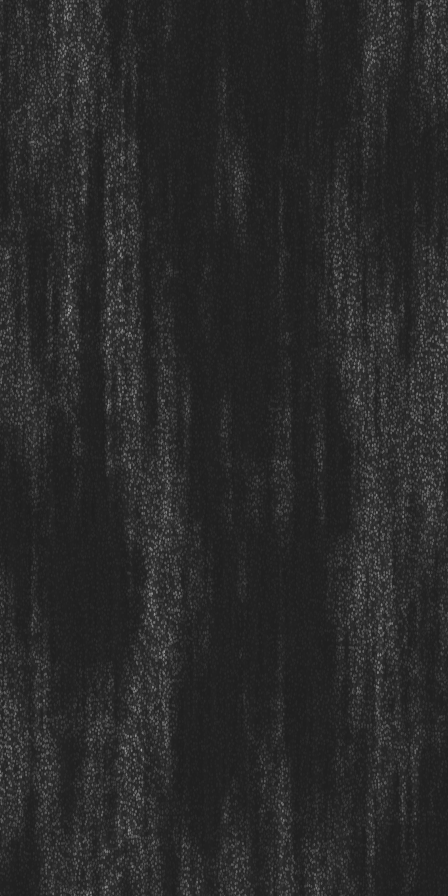
Reproduce this texture procedurally as a Shadertoy shader.

```glsl
float hash(vec2 p) {
    vec3 q = fract(vec3(p.xyx) * 0.1031);
    q += dot(q, q.yzx + 33.33);
    return fract((q.x + q.y) * q.z);
}

float valueNoise(vec2 p) {
    vec2 cell = floor(p), f = fract(p);
    f = f * f * (3.0 - 2.0 * f);
    float low = mix(hash(cell), hash(cell + vec2(1, 0)), f.x);
    float high = mix(hash(cell + vec2(0, 1)), hash(cell + vec2(1, 1)), f.x);
    return mix(low, high, f.y);
}

// Cellular noise: small flecks of random strength, one per cell
float flecks(vec2 p) {
    vec2 cell = floor(p);
    float strongest = 0.0;
    for (int y = -1; y <= 1; y++) {
        for (int x = -1; x <= 1; x++) {
            vec2 id = cell + vec2(x, y);
            vec2 centre = id + vec2(hash(id + 17.0), hash(id + 59.0));
            float strength = pow(hash(id + 101.0), 1.7);
            float fleck = strength * (1.0 - smoothstep(0.2, 0.75, distance(p, centre)));
            strongest = max(strongest, fleck);
        }
    }
    return strongest;
}

// Worn patches: broad, medium, narrow and hairline vertical streaks
float wornStreaks(vec2 p) {
    p.x += 0.003 * sin(p.y * 5.0 + 2.0 * sin(p.x * 9.0));
    float streaks = 0.34 * valueNoise(p * vec2(6.0, 2.6) + 3.0)
                  + 0.30 * valueNoise(p * vec2(24.0, 3.0) + 41.0)
                  + 0.22 * valueNoise(p * vec2(70.0, 4.5) + 83.0)
                  + 0.14 * valueNoise(p * vec2(50.0, 28.0) + 29.0);
    return smoothstep(0.41, 0.82, streaks);
}

void mainImage(out vec4 fragColor, in vec2 fragCoord) {
    vec2 p = fragCoord / iResolution.x;
    float wear = wornStreaks(p);

    // Fine fibres and short flecks running along the grain
    float fibres = valueNoise(p * vec2(150.0, 7.0) + 7.0);
    float grain = flecks(p * vec2(235.0, 150.0));

    // Curled figure confined to one wandering band
    float bandCentre = 0.24 + 0.05 * sin(p.y * 4.0);
    float band = 1.0 - smoothstep(0.04, 0.14, abs(p.x - bandCentre));
    float curl = valueNoise(p * vec2(34.0, 60.0) + vec2(0.0, 3.0 * sin(p.x * 40.0)));
    wear *= mix(1.0, 0.45 + 1.1 * curl, band);

    float shade = 0.118 + 0.014 * fibres + 0.036 * grain;
    shade += wear * (0.02 + 0.045 * fibres + (0.2 + 0.16 * fibres) * grain);
    fragColor = vec4(vec3(shade), 1.0);
}
```
